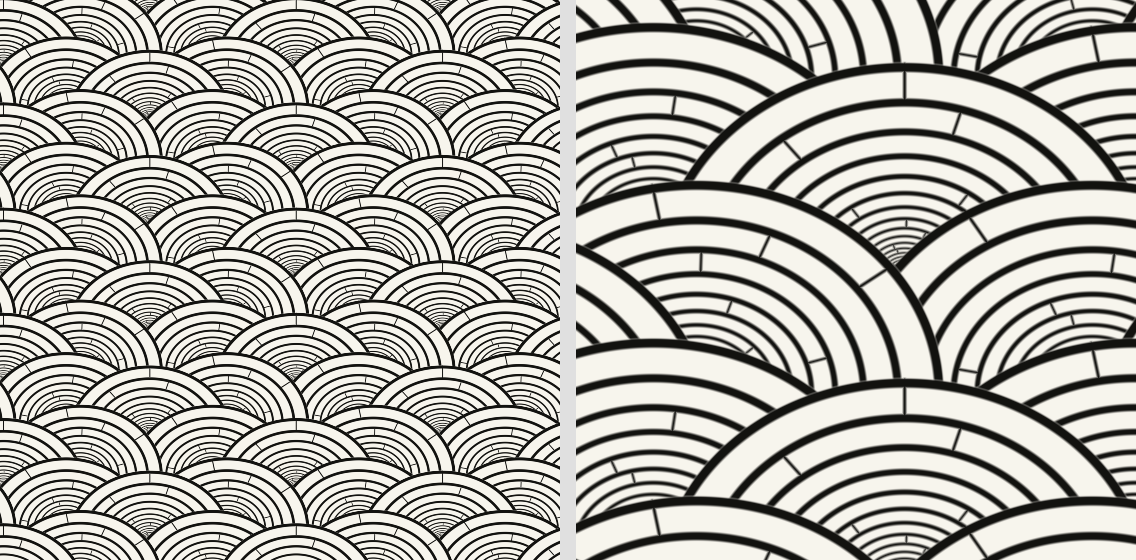
Left: the whole. Right: its middle third, enlarged.
A three.js fragment shader for this pattern:

```glsl
// Overlapping scale-like domes filled with shrinking ring lines and short radial ticks.
// Three kinds of dome sit on a half-shifted lattice and are painted from the back
// rows to the front rows; rings shrink geometrically towards each dome centre.
varying vec2 vUv;

const vec3 PAPER = vec3(0.97, 0.96, 0.93);
const vec3 INK = vec3(0.07, 0.07, 0.06);
const vec2 PITCH = vec2(0.5227, 0.09395);   // repeat across, row step down
const vec2 RADII = vec2(0.1445, 0.1237);    // half axes of the outer ellipse
const float SHRINK = 0.83;
const float SOFT = 0.001;

float hash(vec2 p) {
  return fract(sin(dot(p, vec2(12.99, 78.23))) * 4375.85);
}

float stroke(float dist, float halfWidth) {
  return 1.0 - smoothstep(-SOFT, SOFT, abs(dist) - halfWidth);
}

// Tick drawn along a ray at the given angle in degrees
float tick(vec2 p, float degrees, float halfWidth) {
  vec2 ray = vec2(cos(radians(degrees)), sin(radians(degrees)));
  return stroke(p.x * ray.y - p.y * ray.x, halfWidth) * step(0.0, dot(p, ray));
}

// Tick angle of a ring: the wide outer rings are set, the inner ones scattered.
// An angle of -90 falls in the hidden lower half.
float tickAngle(float ring, float kind) {
  vec4 outer = kind < 0.5 ? vec4(125.0, -90.0, 81.0, 170.0)
             : kind < 1.5 ? vec4(102.0, 65.0, 88.0, 15.0)
             : vec4(90.0, 71.0, -90.0, -90.0);
  if (ring < 0.5) return outer.x;
  if (ring < 1.5) return outer.y;
  if (ring < 2.5) return outer.z;
  if (ring < 3.5) return outer.w;
  if (ring < 4.5) return kind < 0.5 ? 115.0 : kind < 1.5 ? 69.0 : 52.0;
  return 30.0 + 120.0 * hash(vec2(ring, kind));
}

// Paints one dome over the colour behind it; p is relative to its centre
vec3 paintDome(vec3 behind, vec2 p, float kind) {
  vec2 q = p / RADII;
  float r = max(length(q), 0.001);
  float slope = length(q / RADII) / r;
  float level = log(r) / log(SHRINK);

  // Ring lines, thinner towards the centre
  float nearest = clamp(floor(level + 0.5), 0.0, 18.0);
  float ink = stroke((r - pow(SHRINK, nearest)) / slope, 0.0028 * pow(0.86, nearest));

  // Radial ticks, with a second one on some outer rings
  float ring = max(floor(level), 0.0);
  float thin = 0.0009 * pow(0.93, ring);
  ink = max(ink, tick(p, tickAngle(ring, kind), thin));
  if (kind > 1.5 && ring == 1.0) ink = max(ink, tick(p, 132.0, thin));
  if (kind == 1.0 && ring == 0.0) ink = max(ink, tick(p, 33.0, thin));

  float cover = 1.0 - smoothstep(-SOFT, SOFT, (r - 1.0) / slope - 0.0028);
  return mix(behind, mix(PAPER, INK, ink), cover);
}

void main() {
  float depth = 1.0 - vUv.y - 0.0677;        // distance below the first row of apexes
  float frontRow = floor(depth / PITCH.y) + 1.0;
  vec3 color = PAPER;

  for (int i = 3; i >= 0; i--) {
    float row = frontRow - float(i);
    for (int k = 0; k < 3; k++) {
      float kind = float(k);
      float start = k == 0 ? 0.118 : k == 1 ? 0.405 : 0.2676;
      float drop = k == 2 ? 0.0238 : 0.0;
      float across = vUv.x - start - 0.5 * PITCH.x * row;
      vec2 p = vec2(mod(across + 0.5 * PITCH.x, PITCH.x) - 0.5 * PITCH.x,
                    RADII.y + row * PITCH.y + drop - depth);
      color = paintDome(color, p, kind);
    }
  }
  gl_FragColor = vec4(color, 1.0);
}
```
